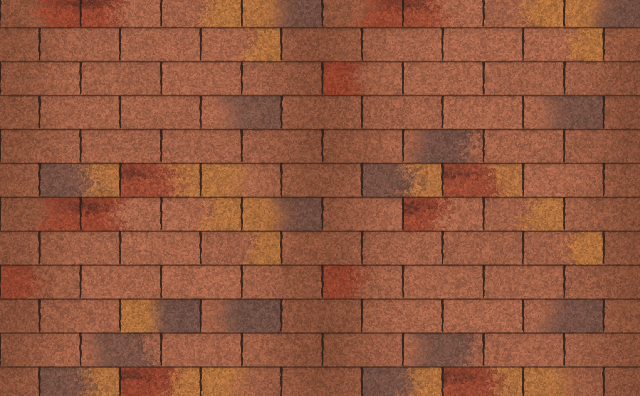
Reproduce this texture procedurally as a Shadertoy shader.

```glsl
// Asphalt shingle roof: staggered brown tabs with thin course lines and dark ragged joints.
// A motif of 4 tabs by 6 courses repeats, with red, gold and slate stains blended in;
// hashes vary each copy, and cellular noise gives the mineral grain.

float hash(vec2 p) {
    vec3 q = fract(p.xyx * 0.1031);
    q += dot(q, q.yzx + 33.33);
    return fract((q.x + q.y) * q.z);
}

// Cellular noise: random tone of the nearest granule
float granules(vec2 p) {
    vec2 cell = floor(p);
    float nearest = 9.0, tone = 0.0;
    for (int j = -1; j <= 1; j++)
    for (int i = -1; i <= 1; i++) {
        vec2 c = cell + vec2(i, j);
        vec2 d = c + vec2(hash(c + 11.0), hash(c + 57.0)) - p;
        if (dot(d, d) < nearest) {
            nearest = dot(d, d);
            tone = hash(c + 131.0);
        }
    }
    return tone;
}

// Soft stain along a course, confined to the tab that holds its centre
float stain(float x, float centre, float reach) {
    float sameTab = 1.0 - step(0.5, abs(floor(x) - floor(centre)));
    return sameTab * (1.0 - smoothstep(0.35 * reach, reach, abs(x - centre)));
}

// Amounts of red, gold and slate at x tabs along a course of the motif
vec3 stains(float x, float course) {
    if (course < 0.5)
        return vec3(stain(x, 0.9, 0.55) + stain(x, 1.1, 0.55),
                    stain(x, 2.9, 0.5) + stain(x, 3.1, 0.5),
                    stain(x, 3.85, 0.55));
    if (course > 4.5)
        return vec3(stain(x, 1.25, 0.6),
                    stain(x, 0.9, 0.5) + stain(x, 1.95, 0.4) + stain(x, 2.1, 0.6),
                    stain(x, 0.15, 0.65));
    // Quiet courses carry one stain each
    if (mod(course, 2.0) > 0.5)
        return course < 2.0 ? vec3(0.0, stain(x, 2.9, 0.4), 0.0)
                            : vec3(0.0, 0.0, stain(x, 2.75, 0.6));
    float single = stain(x, 0.12 + 0.7 * (course - 2.0), 0.48);
    return course < 3.0 ? vec3(single, 0.0, 0.0) : vec3(0.0, 0.0, single);
}

void mainImage(out vec4 fragColor, in vec2 fragCoord) {
    // Tabs across, courses counted from the top
    vec2 uv = fragCoord / iResolution.xy;
    vec2 p = vec2(uv.x * 7.94, (1.0 - uv.y) * 11.67 + 0.185);
    vec2 px = vec2(7.94, 11.67) / iResolution.xy;
    float row = floor(p.y);
    float along = p.x - 0.49 * mod(row, 2.0);
    vec2 tab = vec2(floor(along), row);
    vec2 f = vec2(fract(along), fract(p.y));
    float tabHash = hash(tab + 8.0);

    // Grain and broad mottling
    vec2 g = p * vec2(48.0, 20.0);
    float fine = granules(g + 20.0) - 0.5;
    float coarse = granules(g * 0.45 + 70.0) - 0.5;
    float mottle = sin(p.x * 5.1 + 2.0 * sin(p.y * 3.7)) * sin(p.y * 6.3 + 1.7 * sin(p.x * 4.3));

    // Base tone, darker towards the sides of each motif
    vec3 color = vec3(0.625, 0.378, 0.278);
    float side = sin(3.14159 * fract(p.x / 4.0));
    color *= mix(vec3(0.84, 0.82, 0.79), vec3(1.01), smoothstep(0.0, 0.8, side));
    color *= 0.97 + 0.06 * hash(tab + 31.0) + 0.018 * mottle;

    // Stains, some faint or missing from copy to copy
    float wobble = 0.16 * coarse + 0.07 * fine + 0.05 * sin(f.y * 5.0 + tabHash * 6.0);
    float x = mod(tab.x, 4.0) + clamp(f.x + wobble, 0.0, 0.999);
    float course = mod(row, 6.0);
    vec3 amount = stains(x, course) * step(0.1, tabHash) * (0.75 + 0.25 * tabHash);
    if (tabHash > 0.975)
        amount = vec3(0.0, stain(f.x, 0.1, 0.55), stain(f.x, 0.8, 0.5));
    amount = clamp(amount, 0.0, 1.0);
    color = mix(color, vec3(0.58, 0.24, 0.16), 0.8 * amount.r);
    color = mix(color, vec3(0.70, 0.45, 0.23), 0.85 * amount.g);
    color = mix(color, vec3(0.40, 0.29, 0.26), 0.85 * amount.b);

    // Sooty smear across the red tabs
    float smear = exp(-9.0 * pow(x - 1.05, 2.0) - 40.0 * pow(f.y - 0.28 + 0.2 * coarse, 2.0));
    color = mix(color, vec3(0.27, 0.15, 0.13), 0.65 * smear * amount.r);

    color *= 1.0 + 0.24 * fine + 0.10 * coarse;
    color *= 1.0 - 0.12 * exp(-f.y * 14.0);

    // Course lines
    float courseGap = min(f.y, 1.0 - f.y) + 0.008 * coarse;
    float line = 1.0 - smoothstep(0.014 - 0.5 * px.y, 0.014 + px.y, courseGap);
    color = mix(color, vec3(0.25, 0.15, 0.11), 0.75 * line);

    // Joints, ragged and narrowing towards the lower edge
    float wander = 0.003 * sin(p.y * 17.0 + tab.x) + 0.006 * coarse;
    float jointGap = abs(fract(along + wander + 0.5) - 0.5);
    float halfWidth = mix(0.015, 0.009, f.y);
    float joint = 1.0 - smoothstep(halfWidth - 0.5 * px.x, halfWidth + 0.5 * px.x, jointGap);
    joint *= 1.0 - smoothstep(0.93, 1.0, f.y);
    color = mix(color, vec3(0.17, 0.12, 0.10), 0.9 * joint);

    fragColor = vec4(clamp(color, 0.0, 1.0), 1.0);
}
```
